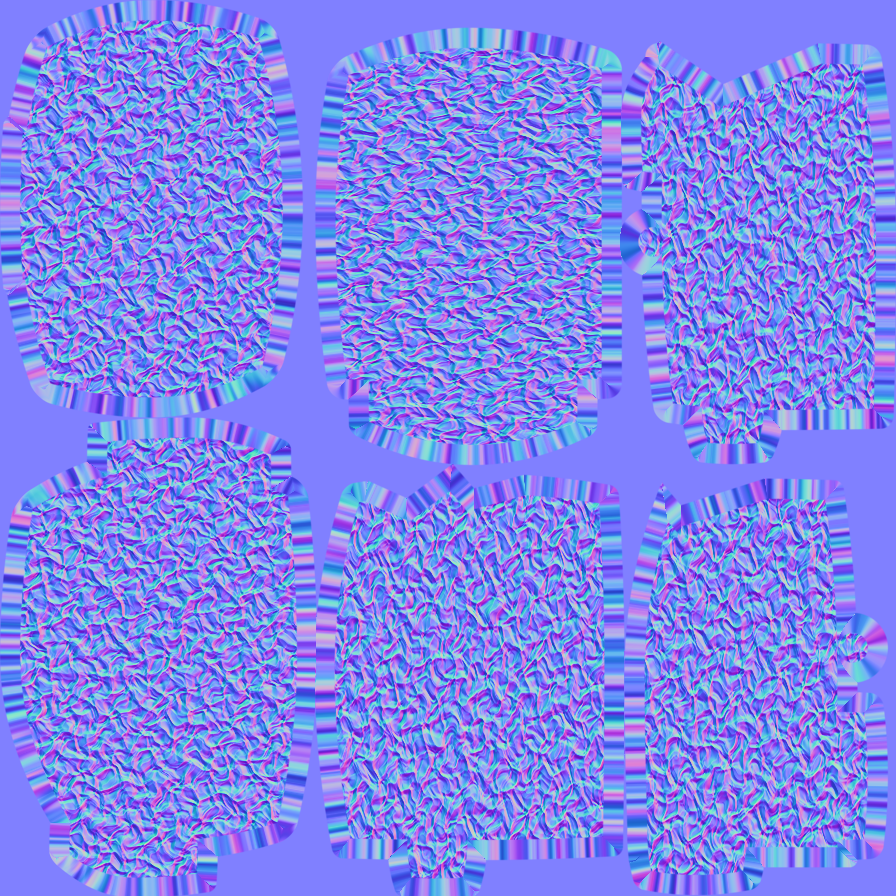
A WebGL 2 fragment shader for this texture map:

```glsl
#version 300 es
precision highp float;
// Tangent-space normal map: six wrinkled cloth islands with smeared padding on a flat field.

#define BAND 2.25        // padding width, in percent of the canvas
#define CELL_FREQ 0.72   // wrinkle cells per percent
#define SLOPE 0.62       // wrinkle steepness
#define FINE 0.7         // weight of the fine wrinkles
#define WARP 0.36        // bend of the wrinkles
#define STRIPE_FREQ 0.8  // padding frequency relative to the cloth
#define TILT vec2(0.0, 0.07)
#define FLAT_COLOR vec3(0.5, 0.5, 1.0)

uniform vec2 u_resolution;
out vec4 fragColor;

vec2 hash2(vec2 p) {
    return fract(sin(vec2(dot(p, vec2(127.1, 311.7)), dot(p, vec2(269.5, 183.3)))) * 43758.5);
}

// Distance to the nearest jittered cell point
float cellular(vec2 p) {
    vec2 cell = floor(p), f = p - cell;
    float nearest = 8.0;
    for (int y = -1; y <= 1; y++)
        for (int x = -1; x <= 1; x++) {
            vec2 o = vec2(x, y);
            vec2 r = o + hash2(cell + o) - f;
            nearest = min(nearest, dot(r, r));
        }
    return sqrt(nearest);
}

float wrinkleHeight(vec2 p) {
    // Layered sines in turning directions bend the cells
    vec2 w = p * 1.3;
    float amp = WARP;
    for (int i = 0; i < 3; i++) {
        p += amp * sin(w.yx + 2.0 * sin(w * 0.37 + float(i)));
        w = mat2(1.2, 1.4, -1.4, 1.2) * w;
        amp *= 0.52;
    }
    float coarse = cellular(p * CELL_FREQ);
    float fine = cellular(p * CELL_FREQ * 2.1 + 17.0) / 2.1;
    return (coarse + FINE * fine) / CELL_FREQ;
}

vec3 normalColor(vec2 p, float e) {
    float h = wrinkleHeight(p);
    vec2 g = vec2(wrinkleHeight(p + vec2(e, 0)), wrinkleHeight(p + vec2(0, e))) - h;
    return 0.5 + 0.5 * normalize(vec3(TILT - SLOPE * g / e, 1.0));
}

// Bowed box; insets pull in the corners: top left, top right, bottom left, bottom right
float body(vec2 p, vec2 center, vec2 halfSize, vec4 insetX, vec4 insetY, float r) {
    vec2 q = p - center;
    vec2 t = clamp(q / halfSize, -1.1, 1.1).yx;
    vec4 corner = vec4(q.x < 0.0, q.x >= 0.0, q.x < 0.0, q.x >= 0.0);
    corner *= q.y > 0.0 ? vec4(1, 1, 0, 0) : vec4(0, 0, 1, 1);
    vec2 inset = vec2(dot(corner, insetX), dot(corner, insetY));
    vec2 k = abs(q) - halfSize + inset * t * t + r;
    return length(max(k, 0.0)) + min(max(k.x, k.y), 0.0) - r;
}

float tab(vec2 p, vec2 center, vec2 halfSize, vec2 inset, float r) {
    return body(p, center, halfSize, vec4(inset.x), vec4(inset.y), r);
}

// V-shaped cut that opens upwards from its apex, with a slope for each arm
float notch(float d, vec2 p, vec2 apex, vec2 slopes) {
    vec2 q = p - apex;
    float s = q.x < 0.0 ? slopes.x : slopes.y;
    return max(d, (q.y - s * abs(q.x)) / length(vec2(1.0, s)));
}

float islands(vec2 p) {
    // Upper row
    float d = body(p, vec2(16.9, 76.7), vec2(16.9, 23.3), vec4(5, 4, 4.8, 4), vec4(6.3, 4, 3.5, 6.3), 1.5);
    d = min(d, tab(p, vec2(5.0, 77.0), vec2(5.0, 10.7), vec2(0.5, 1.0), 0.8));
    d = min(d, body(p, vec2(52.3, 76.0), vec2(17.1, 20.9), vec4(2.6, 0, 1.6, 0), vec4(5, 3, 0.5, 0.5), 1.6));
    d = min(d, tab(p, vec2(52.8, 57.0), vec2(13.9, 8.9), vec2(0.2, 3.7), 0.8));
    float right = body(p, vec2(85.8, 73.6), vec2(14.2, 21.6), vec4(0.5, 1.9, 1.7, 0.3), vec4(0, 0.3, 1.3, 0.2), 1.4);
    right = min(right, body(p, vec2(74.2, 87.0), vec2(4.9, 8.6), vec4(4.5, 0, 0.3, 0), vec4(0, 0, 0.8, 0), 0.5));
    right = min(right, length(p - vec2(72.9, 73.0)) - 3.9);
    right = min(right, tab(p, vec2(81.8, 54.4), vec2(5.7, 6.2), vec2(1.7, 0.5), 0.6));
    d = min(d, notch(right, p, vec2(80.7, 90.6), vec2(0.68, 0.43)));

    // Lower row
    d = min(d, body(p, vec2(17.7, 26.9), vec2(17.7, 23.0), vec4(2.8, 1.7, 8.5, 3.3), vec4(7, 4.4, 4, 3.6), 1.5));
    d = min(d, body(p, vec2(21.1, 47.4), vec2(11.4, 6.0), vec4(0.2), vec4(0.7, 2.9, 0, 0), 0.6));
    d = min(d, body(p, vec2(14.9, 5.0), vec2(9.4, 5.2), vec4(0.3), vec4(0, 0, 4.4, 0.8), 0.8));
    float middle = body(p, vec2(52.4, 25.6), vec2(17.3, 21.6), vec4(3.8, 0.8, 2.2, 0.2), vec4(2, 1.6, 0.3, 0.5), 1.0);
    middle = min(middle, tab(p, vec2(50.4, 44.0), vec2(4.0, 4.3), vec2(0.0), 0.1));
    middle = min(middle, tab(p, vec2(48.8, 6.2), vec2(5.6, 6.5), vec2(1.2, 0.5), 0.6));
    middle = notch(middle, p, vec2(45.4, 44.4), vec2(0.45, 0.75));
    d = min(d, notch(middle, p, vec2(52.9, 45.5), vec2(1.15, 0.27)));
    right = body(p, vec2(82.7, 24.9), vec2(13.0, 21.7), vec4(4.3, 1.7, 0.5, 0), vec4(0, 0.3, 0, 0), 0.9);
    right = min(right, length(p - vec2(95.2, 27.7)) - 3.9);
    right = min(right, tab(p, vec2(93.1, 13.4), vec2(6.0, 9.4), vec2(0.7, 0.3), 1.3));
    right = min(right, tab(p, vec2(77.8, 6.8), vec2(7.8, 6.7), vec2(1.2, 1.0), 0.8));
    return min(d, notch(right, p, vec2(76.0, 43.6), vec2(1.2, 0.32)));
}

void main() {
    vec2 p = 100.0 * gl_FragCoord.xy / u_resolution;
    float pixel = 100.0 / min(u_resolution.x, u_resolution.y);
    float d = islands(p), cloth = 1.0 - smoothstep(-pixel, pixel, d + BAND);
    // Wrinkles run sideways in the upper middle island, upright to its right and below
    vec2 stretch = p.x < 35.2 ? vec2(1.0) : vec2(1.2, 0.8);
    if (p.x > 35.2 && p.x < 69.4 && p.y > 48.0) stretch = vec2(0.8, 1.25);
    vec3 surface = normalColor(p * stretch, 0.16);
    // Padding smears the cloth border straight outwards
    vec2 g = vec2(islands(p + vec2(0.05, 0)), islands(p + vec2(0, 0.05))) - d;
    vec2 border = p - g / max(length(g), 1e-5) * (d + BAND);
    surface = mix(normalColor(border * STRIPE_FREQ, 0.4), surface, cloth);
    fragColor = vec4(mix(surface, FLAT_COLOR, smoothstep(-pixel, pixel, d)), 1.0);
}
```
